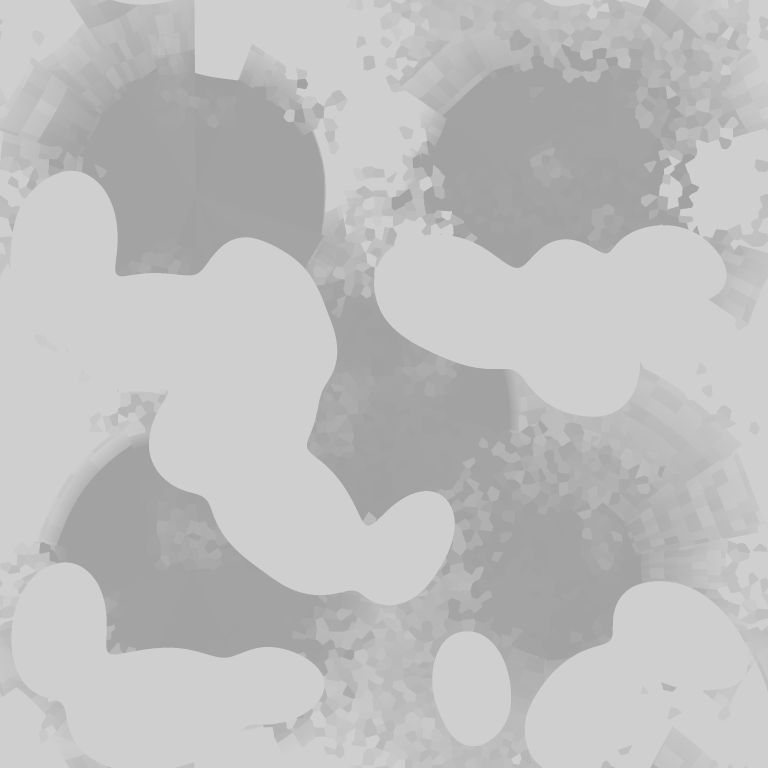
This texture map is drawn by a Shadertoy shader. Its source:

```glsl
#define LIGHT 0.812
#define DARK 0.632
#define RADIUS 0.16
#define SECTORS 14.0
#define STREAKS 6.0
#define BANDS 6.0
#define CRUMBS 78.0
#define CRUMB_SCATTER 0.075
#define CRUMB_LEVEL 0.5
#define LOBE_SIZE 0.5
#define SAMPLES 3

const float TAU = 6.28318;

float hash(vec2 p) {
    return fract(sin(dot(p, vec2(127.1, 311.7))) * 43758.5);
}

vec2 hash2(vec2 p) {
    return vec2(hash(p), hash(p + 41.3));
}

vec2 direction(float angle) {
    return vec2(cos(angle), sin(angle));
}

// Shortest offset on the wrapped canvas
vec2 wrapped(vec2 d) {
    return d - round(d);
}

// Value noise that repeats after n cells
float noise(vec2 p, float n, float seed) {
    p *= n;
    vec2 i = floor(p), f = fract(p);
    f = f * f * (3.0 - 2.0 * f);
    vec2 a = mod(i, n) + seed, b = mod(i + 1.0, n) + seed;
    return mix(mix(hash(a), hash(vec2(b.x, a.y)), f.x),
               mix(hash(vec2(a.x, b.y)), hash(b), f.x), f.y);
}

// Nearest crumb: centre in xy, random value in z
vec3 crumb(vec2 p) {
    vec2 base = floor(p * CRUMBS);
    vec3 best = vec3(0.0);
    float nearest = 9.0;
    for (int y = -1; y <= 1; y++)
    for (int x = -1; x <= 1; x++) {
        vec2 cell = base + vec2(x, y);
        vec2 id = mod(cell, CRUMBS);
        vec2 centre = cell + hash2(id);
        float d = length(p * CRUMBS - centre);
        if (d < nearest) {
            nearest = d;
            best = vec3(centre / CRUMBS, hash(id + 7.7));
        }
    }
    return best;
}

// Four blobs in a ring and one in the middle
vec2 blobCentre(float i) {
    vec2 ring = 0.35 * direction(TAU * (i + 0.5) / 4.0) * step(i, 3.5);
    return vec2(0.49) + ring + 0.05 * (hash2(vec2(i, 3.0)) - 0.5);
}

// Dark core with a rim of banded, streaked sectors
float blobTone(vec2 p, float i) {
    vec2 d = wrapped(p - blobCentre(i));
    float angle = atan(d.y, d.x);
    float fan = i == 3.0 ? 1.0 : 0.0;
    float u = (angle / TAU + 0.5) * SECTORS + 0.7 * sin(2.0 * angle + i * 2.3);
    float f = fract(u);
    vec2 sector = vec2(mod(floor(u), SECTORS), i * 17.0 + 5.0);
    float h = hash(sector);
    float core = RADIUS * (0.93 + 0.17 * hash(sector + 2.2)) * (1.0 - 0.35 * fan);
    float r = length(d) * cos((f - 0.5) * TAU / SECTORS);
    float x = r / core - 1.0;
    if (x < 0.0) return 1.0 - 0.06 * h;

    float reach = 0.75 * smoothstep(0.1, 0.8, h) + 0.25 * step(0.9, h) + fan * (0.4 + 0.7 * h);
    if (x > reach) return 0.0;
    float band = floor(x * BANDS + h);
    float streak = floor(f * STREAKS + 0.6 * hash(sector + band));
    float tone = 0.78 - 0.6 * x / reach;
    tone += 0.4 * (hash(sector + vec2(band * 3.1, 9.0)) - 0.5) * (1.0 - 0.5 * fan);
    tone += 0.22 * (hash(sector + vec2(streak * 5.3, band)) - 0.5);
    return clamp(tone, 0.0, 1.0);
}

// Smooth union of the light lobes that bite into the blobs
float lobeDistance(vec2 p) {
    float sum = 0.0;
    for (float i = 0.0; i < 5.0; i++)
    for (float j = 0.0; j < 3.0; j++) {
        vec2 h = hash2(vec2(i * 5.0 + j, 23.0));
        float angle = -2.7 + 1.5 * (hash(vec2(i, 61.0)) - 0.5) + 0.85 * j;
        vec2 d = wrapped(p - blobCentre(i) - 1.17 * RADIUS * direction(angle));
        vec2 axis = direction(h.x * TAU);
        d = vec2(dot(d, axis), dot(d, vec2(-axis.y, axis.x))) * vec2(0.8, 1.2);
        sum += exp(-90.0 * (length(d) - RADIUS * LOBE_SIZE * (0.75 + 0.5 * h.y)));
    }
    return -log(sum + 1e-9) / 90.0;
}

float shade(vec2 p) {
    if (lobeDistance(p) + 0.02 * (noise(p, 12.0, 4.0) - 0.5) < 0.0) return LIGHT;
    vec3 c = crumb(p);
    float patchy = noise(c.xy, 8.0, 11.0) + 0.15 * (c.z - 0.5);
    vec2 scatter = CRUMB_SCATTER * (hash2(vec2(c.z, 1.0 - c.z) * 57.0) - 0.5);
    vec2 q = patchy > CRUMB_LEVEL ? c.xy + scatter : p;
    float tone = 0.0;
    for (float i = 0.0; i < 5.0; i++) tone = max(tone, blobTone(q, i));
    // Faint pale crumbs inside the cores
    float pale = smoothstep(0.68, 0.85, noise(c.xy, 14.0, 29.0));
    return mix(LIGHT, DARK, tone * (1.0 - 0.3 * pale * c.z));
}

void mainImage(out vec4 fragColor, in vec2 fragCoord) {
    float sum = 0.0;
    for (int y = 0; y < SAMPLES; y++)
    for (int x = 0; x < SAMPLES; x++) {
        vec2 offset = (vec2(x, y) + 0.5) / float(SAMPLES) - 0.5;
        sum += shade((fragCoord + offset) / iResolution.xy);
    }
    fragColor = vec4(vec3(sum / float(SAMPLES * SAMPLES)), 1.0);
}
```
